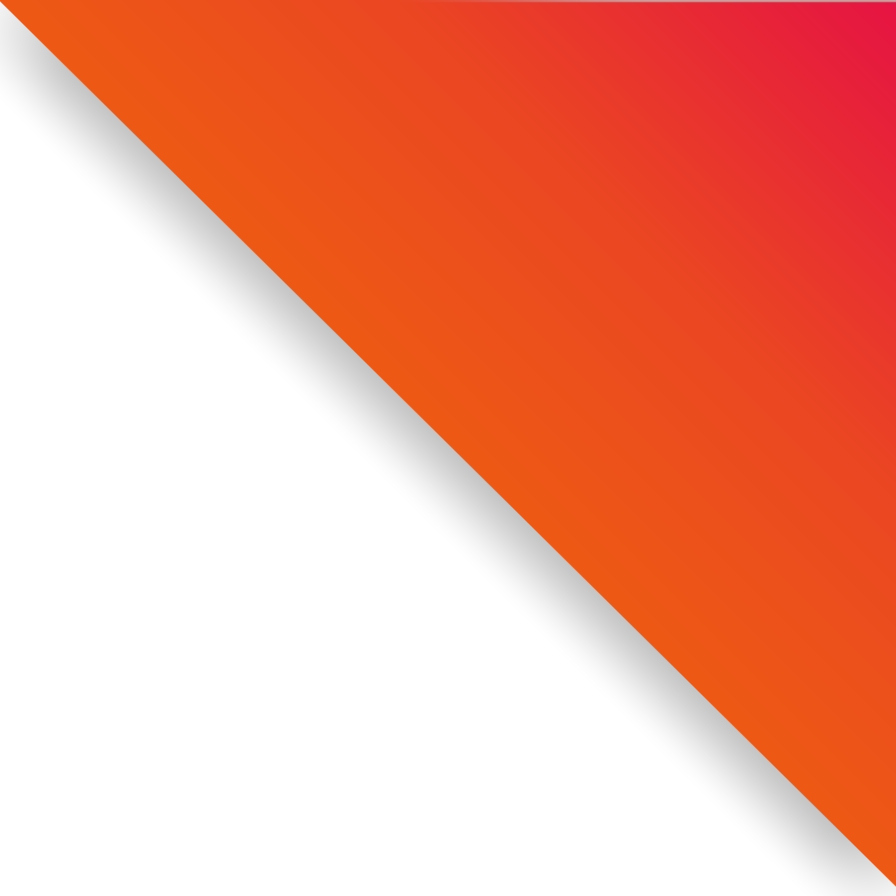
This background is drawn by a Shadertoy shader. Its source:

```glsl
// A white page whose upper right half is an orange to crimson triangle.
// The slanted edge is a signed distance; it drives a soft grey shadow
// below it, and a linear gradient runs across the triangle.

// Three-stop gradient, t = 0 at the diagonal and 1 at the top right corner
vec3 flameGradient(float t) {
    vec3 orange = vec3(0.930, 0.350, 0.080);
    vec3 scarlet = vec3(0.920, 0.275, 0.135);
    vec3 crimson = vec3(0.900, 0.075, 0.260);
    vec3 warm = mix(orange, scarlet, clamp(t / 0.45, 0.0, 1.0));
    return mix(warm, crimson, clamp((t - 0.45) / 0.55, 0.0, 1.0));
}

void mainImage(out vec4 fragColor, in vec2 fragCoord) {
    vec2 uv = fragCoord / iResolution.xy;
    float pixel = 1.0 / iResolution.y;

    // Signed distance to the diagonal, positive inside the triangle
    float edge = (uv.y - 0.9985 + 0.988 * uv.x) / length(vec2(0.988, 1.0));

    // Shadow below the diagonal, weaker at both ends
    float along = (uv.x - uv.y + 1.0) * 0.5;
    float ends = smoothstep(-0.035, 0.09, along) * smoothstep(1.03, 0.92, along);
    float shadow = 0.25 * ends * (1.0 - smoothstep(-0.018, 0.083, -edge));
    vec3 color = vec3(1.0 - shadow);

    // Triangle with a thin pale rim fading in along its top
    vec3 triangle = flameGradient(uv.x + uv.y - 1.0);
    float rim = smoothstep(0.9965, 0.9990, uv.y) * smoothstep(0.43, 0.75, uv.x);
    triangle = mix(triangle, vec3(0.82, 0.66, 0.65), 0.9 * rim);
    color = mix(color, triangle, smoothstep(-0.8 * pixel, 0.8 * pixel, edge));

    fragColor = vec4(color, 1.0);
}
```
